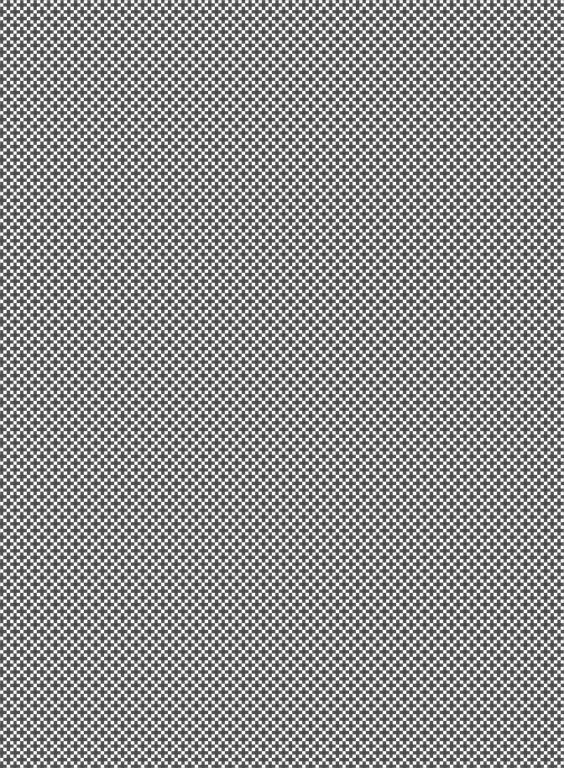
Write a WebGL 1 fragment shader that draws this pattern.

```glsl
precision highp float;
// A fine weave of charcoal plus signs with white diagonal dots between them.
// A checkerboard has alternate light squares filled to form staggered pluses;
// a small grid of weighted samples averages the squares into smooth edges.

uniform vec2 u_resolution;

const vec2 REPEATS = vec2(42.0, 57.0);   // tiles across and down
const float CELLS_PER_TILE = 4.0;        // squares along each tile side
const float FILTER_WIDTH = 1.3;          // smoothing footprint in pixels
const int SAMPLES = 6;                   // samples along each filter axis

const vec3 CHARCOAL = vec3(0.315);
const vec3 WHITE = vec3(0.99);

// 1 on a white square, 0 on a dark one; pluses sit at (0,0) and (2,2).
float whiteSquare(vec2 square) {
  vec2 cell = mod(square, CELLS_PER_TILE);
  float odd = mod(cell.x + cell.y, 2.0);
  float evenColumn = 1.0 - mod(cell.x, 2.0);
  float onDiagonal = 1.0 - step(0.5, abs(cell.x - cell.y));
  float plusCentre = evenColumn * onDiagonal;
  return (1.0 - odd) * (1.0 - plusCentre);
}

// Fraction of white within a square footprint around a canvas position.
float whiteCoverage(vec2 uv, vec2 footprint, vec2 cellCount) {
  float sum = 0.0;
  for (int j = 0; j < SAMPLES; j++) {
    for (int i = 0; i < SAMPLES; i++) {
      vec2 offset = (vec2(float(i), float(j)) + 0.5) / float(SAMPLES) - 0.5;
      sum += whiteSquare(floor((uv + offset * footprint) * cellCount));
    }
  }
  return sum / float(SAMPLES * SAMPLES);
}

void main() {
  vec2 uv = gl_FragCoord.xy / u_resolution;
  vec2 footprint = FILTER_WIDTH / u_resolution;
  float white = whiteCoverage(uv, footprint, REPEATS * CELLS_PER_TILE);
  gl_FragColor = vec4(mix(CHARCOAL, WHITE, white), 1.0);
}
```
